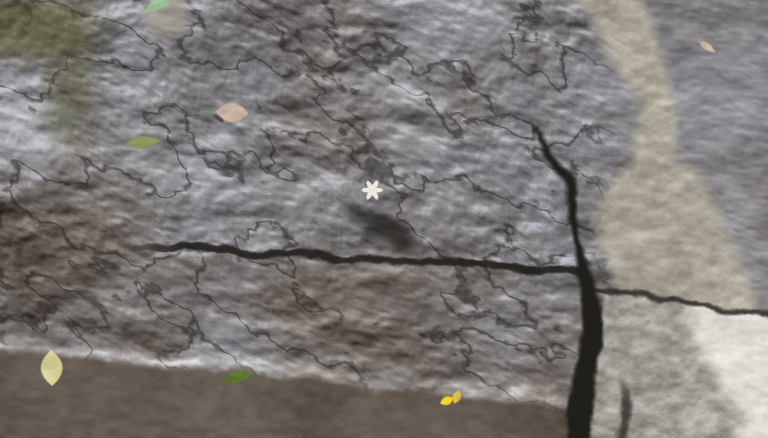
This texture is drawn by a WebGL 2 fragment shader. Its source:

```glsl
#version 300 es
precision highp float;
// Wet, rippled rock split by dark cracks, with a pale mineral streak, a bright
// boulder at lower right, a brown pool below and a few fallen leaves.
// Relief is lit fractal noise; large forms are tapered paths, lines and blobs.
uniform vec2 u_resolution;
out vec4 fragColor;

// Lengths are in canvas heights
const vec3 DARK = vec3(0.13, 0.12, 0.11);
const vec3 BROWN = vec3(0.43, 0.395, 0.365);
const vec3 BLUE = vec3(0.46, 0.46, 0.48);
const vec3 GLOSS = vec3(0.76, 0.77, 0.81);
const vec3 MINERAL = vec3(0.68, 0.655, 0.60);
const vec3 FLANK = vec3(0.62, 0.61, 0.58);
const vec3 LIT = vec3(0.87, 0.85, 0.82);
const vec3 POOL = vec3(0.36, 0.325, 0.29);
const vec3 MOSS = vec3(0.33, 0.33, 0.17);
const float RELIEF = 1.05;
const vec2 LIGHT_STEP = vec2(-0.005, 0.011);

// Tapered paths: x, y, half width
const vec3 STREAK[6] = vec3[6](vec3(1.39, 1.02, 0.065), vec3(1.46, 0.86, 0.048),
  vec3(1.505, 0.75, 0.043), vec3(1.495, 0.62, 0.055), vec3(1.5, 0.5, 0.135), vec3(1.57, 0.32, 0.15));
const vec3 CLEFT[6] = vec3[6](vec3(1.22, 0.7, 0.005), vec3(1.295, 0.59, 0.012),
  vec3(1.32, 0.45, 0.008), vec3(1.342, 0.34, 0.018), vec3(1.355, 0.25, 0.027), vec3(1.32, -0.02, 0.032));
// Light and dark areas: x, y, radius, tone change
const vec4 TONES[10] = vec4[10](vec4(0.05, 0.68, 0.15, 0.13), vec4(0.04, 0.36, 0.16, -0.11),
  vec4(0.58, 0.95, 0.14, -0.09), vec4(0.85, 0.66, 0.25, 0.07), vec4(0.45, 0.34, 0.11, -0.07),
  vec4(0.95, 0.22, 0.12, -0.06), vec4(1.68, 0.46, 0.13, 0.09), vec4(1.12, 0.49, 0.09, -0.08),
  vec4(0.18, 0.84, 0.1, -0.06), vec4(0.36, 0.56, 0.17, 0.07));
// Leaves: x, y, half length, angle; and their colours
const vec4 LEAVES[8] = vec4[8](vec4(0.118, 0.16, 0.041, 1.6), vec4(0.53, 0.743, 0.037, -0.08),
  vec4(1.02, 0.085, 0.016, 0.4), vec4(1.043, 0.094, 0.016, 1.2), vec4(1.614, 0.894, 0.022, -0.6),
  vec4(0.542, 0.14, 0.035, 0.25), vec4(0.325, 0.675, 0.04, 0.1), vec4(0.36, 0.99, 0.035, 0.5));
const vec3 LEAF_COLOURS[8] = vec3[8](vec3(0.82, 0.8, 0.58), vec3(0.78, 0.7, 0.63),
  vec3(0.95, 0.82, 0.1), vec3(0.86, 0.73, 0.28), vec3(0.78, 0.72, 0.62), vec3(0.38, 0.47, 0.2),
  vec3(0.53, 0.57, 0.36), vec3(0.62, 0.78, 0.62));

float hash(vec2 p) {
  vec3 q = fract(p.xyx * 0.1031);
  q += dot(q, q.yzx + 33.33);
  return fract((q.x + q.y) * q.z);
}
float noise(vec2 p) {
  vec2 i = floor(p), f = fract(p), e = vec2(1, 0);
  f = f * f * (3.0 - 2.0 * f);
  return mix(mix(hash(i), hash(i + e), f.x), mix(hash(i + e.yx), hash(i + 1.0), f.x), f.y);
}
float fbm(vec2 p) {
  float sum = 0.0, amp = 0.5;
  for (int i = 0; i < 5; i++) {
    sum += amp * noise(p);
    p = mat2(1.95, 0.25, -0.25, 1.95) * p + 7.3;
    amp *= 0.52;
  }
  return sum;
}
mat2 turn(float a) { return mat2(cos(a), -sin(a), sin(a), cos(a)); }
float below(float edge, float soft, float v) { return 1.0 - smoothstep(edge - soft, edge + soft, v); }

// Signed distance to a tapered polyline
float pathDistance(vec2 p, vec3 pts[6]) {
  float d = 9.0;
  for (int i = 0; i < 5; i++) {
    vec2 a = pts[i].xy, b = pts[i + 1].xy - a;
    float t = clamp(dot(p - a, b) / dot(b, b), 0.0, 1.0);
    d = min(d, length(p - a - b * t) - mix(pts[i].z, pts[i + 1].z, t));
  }
  return d;
}
float rockHeight(vec2 p) {
  vec2 q = turn(-0.2) * p;
  q += 0.035 * vec2(noise(q * 7.0), noise(q * 7.0 + 19.0));
  return fbm(q * vec2(11, 18));
}

void main() {
  vec2 p = gl_FragCoord.xy / u_resolution.y;
  float px = 1.5 / u_resolution.y;
  float broad = fbm(p * 4.0 + 3.0) - 0.48, grain = fbm(p * vec2(35, 60)) - 0.48;
  vec2 w = p + 0.035 * (vec2(fbm(p * 14.0), fbm(p * 14.0 + 31.0)) - 0.48);

  // Wet rock: tone areas, lit relief, creases and glints
  float relief = rockHeight(p) - rockHeight(p + LIGHT_STEP);
  float ripple = noise(turn(-0.1) * p * vec2(38, 125)) - 0.5;
  float rough = below(1.39, 0.09, p.x);
  float seamY = 0.457 - 0.058 * p.x;
  float slab = below(seamY, 0.02, p.y);
  float tone = 0.02 + 0.25 * broad;
  for (int i = 0; i < 10; i++) {
    vec2 d = (w - TONES[i].xy) / TONES[i].z;
    tone += TONES[i].w * exp(-dot(d, d));
  }
  float blue = clamp(0.55 + 2.5 * tone + 1.2 * broad - 0.3 * slab, 0.0, 1.0);
  vec3 col = mix(BROWN, BLUE, blue) + tone + 0.11 * ripple;
  col += RELIEF * relief * mix(0.45, 1.0 - 0.2 * slab, rough);
  float crease = 1.0 - abs(2.0 * fbm(turn(-0.5) * w * vec2(6, 11)) - 0.96);
  col = mix(col, DARK, 0.5 * smoothstep(0.93, 1.0, crease) * rough);
  col = mix(col, GLOSS, 0.6 * smoothstep(0.06, 0.2, relief + 0.12 * ripple) * blue * rough);

  // Moss and a pale trickle at upper left
  float moss = below(0.1, 0.08, length((w - vec2(0.05, 0.945)) * vec2(0.7, 1.5)));
  moss += 0.6 * below(0.1, 0.08, length((w - vec2(0.16, 0.8)) * vec2(1.8, 0.8)));
  col = mix(col, MOSS + 0.3 * relief, 0.65 * min(moss, 1.0));
  col = mix(col, MINERAL, 0.65 * below(0.045, 0.02, abs(w.x - 0.38)) * smoothstep(0.89, 0.95, w.y));

  // Mineral streak
  float streak = below(0.0, 0.02, pathDistance(w, STREAK)) * (0.83 + 0.6 * broad);
  col = mix(col, MINERAL + 0.25 * grain + 0.3 * relief, streak);

  // Hollow under the flower
  vec2 h = turn(-0.55) * (w - vec2(0.875, 0.475));
  float hollow = below(0.9, 0.3, length(h / vec2(0.105, 0.038)));
  col = mix(col, DARK, 0.8 * hollow * smoothstep(-0.045, 0.005, h.y));

  // Pool with a pale wet rim
  float shore = w.y - 0.205 + 0.103 * p.x;
  col += 0.17 * exp(-pow(abs(shore - 0.012) / 0.018, 2.0)) * (1.0 + grain);
  col = mix(col, POOL + 0.16 * broad + 0.12 * grain, below(0.0, 0.012, shore));

  // Cleft, then the boulder with a grey flank and bright top
  float cleft = pathDistance(w, CLEFT);
  col = mix(col, DARK, 0.9 * below(0.0, 0.008, cleft) + 0.1 * below(0.03, 0.03, cleft));
  float ledge = 0.545 - 0.15 * p.x;
  float boulder = below(ledge, 0.006, w.y) * smoothstep(1.345, 1.36, w.x - 0.08 * w.y);
  float lit = smoothstep(-0.04, 0.05, w.x - 1.64 + 0.25 * (w.y + broad));
  vec3 stone = mix(FLANK, LIT, lit) + 0.35 * grain * (1.0 - 0.6 * lit) + 0.35 * relief;
  stone = mix(stone, DARK, 0.7 * below(0.01, 0.008, abs(w.x - 1.43)) * below(0.12, 0.04, p.y));
  col = mix(col, stone, boulder);

  // Long seam and ledge line
  float seam = below(0.008 + 0.006 * broad, 0.004, abs(w.y - seamY));
  col = mix(col, DARK, 0.9 * seam * smoothstep(0.22, 0.42, p.x) * below(1.335, 0.01, p.x));
  col = mix(col, DARK, 0.8 * below(0.006, 0.005, abs(w.y - ledge)) * smoothstep(1.33, 1.36, p.x));

  // Leaves and a white flower
  for (int i = 0; i < 8; i++) {
    vec2 q = turn(LEAVES[i].w) * (p - LEAVES[i].xy) / LEAVES[i].z;
    float blade = abs(q.y) - (i < 4 ? 0.6 : 0.35) * (1.0 - q.x * q.x);
    col = mix(col, LEAF_COLOURS[i] + 0.2 * grain, below(0.0, px / LEAVES[i].z, blade));
  }
  vec2 f = p - vec2(0.85, 0.566);
  float petals = length(f) - 0.018 - 0.006 * cos(6.0 * atan(f.y, f.x));
  col = mix(col, LIT + 0.06, below(0.0, px, petals));
  fragColor = vec4(clamp(col, 0.0, 1.0), 1.0);
}
```
